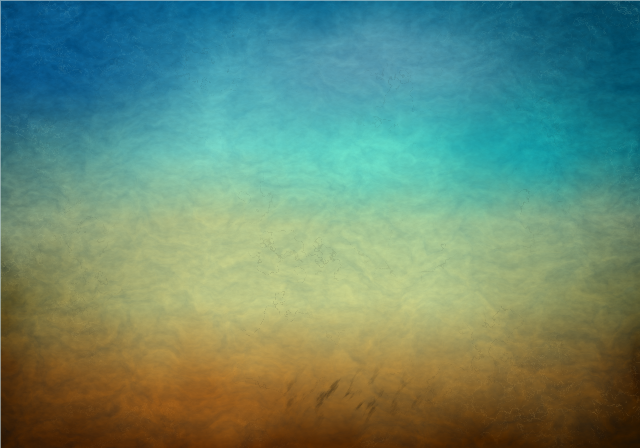
Reproduce this background procedurally as a WebGL 1 fragment shader.

```glsl
precision highp float;
uniform vec2 u_resolution;

vec2 randomGradient(vec2 cell) {
  float angle = 6.2832 * fract(sin(dot(cell, vec2(127.1, 311.7))) * 4375.85);
  return vec2(cos(angle), sin(angle));
}

float gradientNoise(vec2 p) {
  vec2 i = floor(p), f = fract(p);
  vec2 u = f * f * f * (f * (f * 6.0 - 15.0) + 10.0);
  float a = dot(randomGradient(i), f);
  float b = dot(randomGradient(i + vec2(1, 0)), f - vec2(1, 0));
  float c = dot(randomGradient(i + vec2(0, 1)), f - vec2(0, 1));
  float d = dot(randomGradient(i + vec2(1, 1)), f - vec2(1, 1));
  return mix(mix(a, b, u.x), mix(c, d, u.x), u.y);
}

float fbm(vec2 p) {
  float sum = 0.0, amplitude = 0.6;
  for (int i = 0; i < 5; i++) {
    sum += amplitude * gradientNoise(p);
    p = mat2(1.6, 1.2, -1.2, 1.6) * p + 7.3;
    amplitude *= 0.55;
  }
  return sum;
}

// Thin wandering lines along the zero crossings of the noise
float veins(vec2 p, float width) {
  vec2 bend = vec2(fbm(p * 1.7), fbm(p * 1.7 + 19.0));
  return 1.0 - smoothstep(0.0, width, abs(gradientNoise(p + bend)));
}

// Seven evenly spaced colours from top (0) to bottom (1)
vec3 ramp(float t, vec3 a, vec3 b, vec3 c, vec3 d, vec3 e, vec3 f, vec3 g) {
  float s = t * 6.0;
  vec3 color = mix(a, b, clamp(s, 0.0, 1.0));
  color = mix(color, c, clamp(s - 1.0, 0.0, 1.0));
  color = mix(color, d, clamp(s - 2.0, 0.0, 1.0));
  color = mix(color, e, clamp(s - 3.0, 0.0, 1.0));
  color = mix(color, f, clamp(s - 4.0, 0.0, 1.0));
  return mix(color, g, clamp(s - 5.0, 0.0, 1.0));
}

float glow(vec2 p, vec2 center, vec2 radius) {
  vec2 q = (p - center) / radius;
  return exp(-dot(q, q));
}

void main() {
  vec2 uv = gl_FragCoord.xy / u_resolution;
  vec2 p = gl_FragCoord.xy / u_resolution.y;

  // Cloudy displacement, strongest toward the frame
  float border = smoothstep(0.25, 0.72, length((uv - 0.5) * vec2(1.0, 0.9)));
  vec2 cloud = vec2(fbm(p * 5.0), fbm(p * 5.0 + 31.0));
  vec2 q = vec2(uv.x, 1.0 - uv.y) + cloud * mix(0.035, 0.075, border);

  // Sky to earth at the edges and inside
  vec3 leftEdge = ramp(q.y, vec3(0.02, 0.30, 0.48), vec3(0.02, 0.30, 0.50),
    vec3(0.20, 0.42, 0.45), vec3(0.43, 0.52, 0.42), vec3(0.36, 0.32, 0.14),
    vec3(0.30, 0.17, 0.04), vec3(0.18, 0.09, 0.01));
  vec3 leftMiddle = ramp(q.y, vec3(0.02, 0.40, 0.58), vec3(0.28, 0.65, 0.72),
    vec3(0.46, 0.82, 0.77), vec3(0.70, 0.76, 0.54), vec3(0.74, 0.77, 0.52),
    vec3(0.68, 0.50, 0.22), vec3(0.36, 0.17, 0.02));
  vec3 rightMiddle = ramp(q.y, vec3(0.05, 0.42, 0.55), vec3(0.28, 0.61, 0.67),
    vec3(0.22, 0.75, 0.73), vec3(0.62, 0.78, 0.60), vec3(0.74, 0.79, 0.54),
    vec3(0.64, 0.51, 0.25), vec3(0.28, 0.14, 0.01));
  vec3 rightEdge = ramp(q.y, vec3(0.01, 0.27, 0.37), vec3(0.01, 0.33, 0.43),
    vec3(0.04, 0.42, 0.47), vec3(0.41, 0.51, 0.41), vec3(0.32, 0.32, 0.16),
    vec3(0.22, 0.12, 0.02), vec3(0.13, 0.07, 0.0));
  float falloff = mix(1.25, 0.65, smoothstep(0.2, 0.5, q.y));
  float fromLeft = pow(clamp(q.x * 3.0, 0.0, 1.0), falloff);
  float fromRight = pow(clamp((1.0 - q.x) * 3.0, 0.0, 1.0), falloff);
  vec3 color = mix(leftMiddle, rightMiddle, smoothstep(0.25, 0.75, q.x));
  color = mix(leftEdge, color, fromLeft);
  color = mix(rightEdge, color, fromRight);

  // Soft patches of light and pigment
  color = mix(color, vec3(0.40, 0.62, 0.70), 0.6 * glow(q, vec2(0.58, 0.14), vec2(0.15, 0.10)));
  color = mix(color, vec3(0.42, 0.87, 0.78), 0.7 * glow(q, vec2(0.58, 0.36), vec2(0.12, 0.07)));
  color = mix(color, vec3(0.05, 0.64, 0.68), 0.6 * glow(q, vec2(0.82, 0.33), vec2(0.11, 0.10)));
  color = mix(color, vec3(0.01, 0.34, 0.55), 0.6 * glow(q, vec2(0.12, 0.12), vec2(0.14, 0.12)));
  color = mix(color, vec3(0.60, 0.32, 0.07), 0.5 * glow(q, vec2(0.30, 0.89), vec2(0.16, 0.05)));

  // Flattened mottling and fine grain
  float mottle = fbm(p * vec2(18.0, 34.0) + cloud * 3.0);
  float grain = fbm(p * vec2(60.0, 95.0));
  color *= 1.0 + mottle * mix(0.11, 0.30, border) + grain * mix(0.06, 0.16, border);
  color += vec3(0.04, 0.0, -0.04) * mottle;

  // Pale fibres near the frame, faint cracks inside
  float patches = smoothstep(-0.1, 0.3, fbm(p * 4.0 + 53.0));
  float fibres = veins(p * 13.0, 0.05) + 0.7 * veins(p * 24.0 + 11.0, 0.06);
  color += vec3(0.10, 0.09, 0.06) * fibres * border * patches;
  color *= 1.0 - 0.09 * veins(p * 7.0 + 41.0, 0.025) * patches * (1.0 - border);

  // Slanted dark scratches above the lower edge
  vec2 slant = vec2(p.x * 0.8 - p.y * 0.6, p.x * 0.6 + p.y * 0.8);
  float scratches = smoothstep(0.05, 0.4, fbm(slant * vec2(38.0, 13.0)));
  color *= 1.0 - 0.35 * scratches * glow(q, vec2(0.54, 0.89), vec2(0.12, 0.05));

  // Hairline of light on the top and left sides
  float rim = min(p.x, 1.0 - uv.y);
  color = mix(color, vec3(0.75, 0.82, 0.84), 0.6 * (1.0 - smoothstep(0.001, 0.003, rim)));
  gl_FragColor = vec4(clamp(color, 0.0, 1.0), 1.0);
}
```
